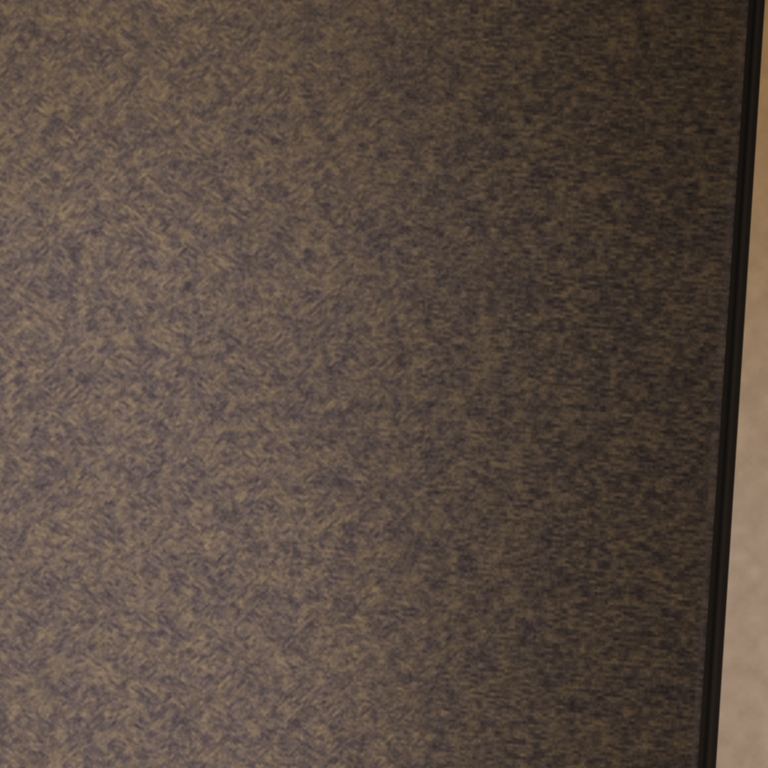
Reproduce this texture procedurally as a WebGL 1 fragment shader.

```glsl
precision highp float;
uniform vec2 u_resolution;

const vec3 FABRIC_LIT = vec3(0.43, 0.377, 0.352);
const vec3 FABRIC_SHADE = vec3(0.215, 0.178, 0.148);
const vec3 WARM_THREAD = vec3(1.05, 1.02, 0.90);
const vec3 COOL_THREAD = vec3(0.97, 0.96, 1.03);
const vec3 TRIM = vec3(0.105, 0.088, 0.072);
const vec3 WALL_LOW = vec3(0.61, 0.52, 0.44);
const vec3 WALL_HIGH = vec3(0.53, 0.41, 0.27);

float hash(vec2 p) {
  vec3 q = fract(vec3(p.xyx) * 0.1031);
  q += dot(q, q.yzx + 33.33);
  return fract((q.x + q.y) * q.z);
}

float noise(vec2 p) {
  vec2 cell = floor(p);
  vec2 f = fract(p);
  f = f * f * (3.0 - 2.0 * f);
  float low = mix(hash(cell), hash(cell + vec2(1.0, 0.0)), f.x);
  float high = mix(hash(cell + vec2(0.0, 1.0)), hash(cell + 1.0), f.x);
  return mix(low, high, f.y);
}

float fbm(vec2 p) {
  float sum = 0.0;
  float weight = 0.5;
  for (int i = 0; i < 4; i++) {
    sum += weight * noise(p);
    p = p * 2.03 + 17.3;
    weight *= 0.5;
  }
  return sum / 0.9375;
}

// Short fibres stretched along one direction.
float fibres(vec2 p, float angle, vec2 density) {
  float c = cos(angle);
  float s = sin(angle);
  vec2 along = vec2(c * p.x + s * p.y, c * p.y - s * p.x);
  return noise(along * density + 400.0);
}

// Diagonal curls on the left turn into flat strands on the right.
float weave(vec2 p) {
  float patches = noise(p * 55.0 + 9.0);
  float rising = fibres(p, 0.75, vec2(120.0, 240.0));
  float falling = fibres(p, -0.6, vec2(120.0, 240.0));
  float curls = mix(rising, falling, smoothstep(0.35, 0.65, patches));
  float strands = fibres(p, -0.06, vec2(115.0, 260.0));
  float flatness = smoothstep(0.25, 0.85, p.x + 0.3 * (patches - 0.5));
  return mix(curls, strands, 0.2 + 0.65 * flatness);
}

vec3 fabric(vec2 p) {
  // Broad lighting: dim to the right and towards the top.
  float shade = smoothstep(0.12, 1.0, p.x + 0.07 * (fbm(p * 3.0) - 0.5));
  vec3 color = mix(FABRIC_LIT, FABRIC_SHADE, shade);
  float top = smoothstep(0.6, 1.0, p.y);
  color *= mix(vec3(1.0), vec3(0.90, 0.88, 0.82), top);
  vec2 fromGlow = (p - vec2(0.42, 0.02)) / vec2(0.16, 0.3);
  color *= 1.0 + 0.09 * exp(-dot(fromGlow, fromGlow));

  // Pile relief and two-toned yarn.
  float mottling = fbm(p * 70.0 + 31.0) - 0.5;
  float fine = noise(p * 290.0 + 73.0) - 0.5;
  float relief = 0.52 * (weave(p) - 0.5) + 0.22 * fine + 0.32 * mottling;
  float warmth = clamp(0.5 + 1.6 * relief + 0.8 * mottling, 0.0, 1.0);
  color *= mix(COOL_THREAD, WARM_THREAD, warmth);
  return color * (1.0 + relief * mix(0.75, 1.1, shade));
}

vec3 wall(vec2 p) {
  vec3 color = mix(WALL_LOW, WALL_HIGH, smoothstep(0.25, 1.0, p.y));
  float plaster = fbm(p * 55.0) - 0.5;
  return color * (1.0 + 0.16 * plaster);
}

// Dark trim with a faint ridge, u running from 0 to 1 across it.
vec3 trim(float u, float y) {
  float ridge = exp(-pow((u - 0.62) / 0.13, 2.0));
  float groove = exp(-pow((u - 0.38) / 0.12, 2.0));
  vec3 color = TRIM * (1.0 + 0.3 * ridge - 0.35 * groove);
  return color * mix(1.08, 0.85, y);
}

void main() {
  vec2 p = gl_FragCoord.xy / u_resolution;
  float soft = max(0.0016, 0.75 / u_resolution.x);

  // Slanted trim separates fabric from wall.
  float trimLeft = mix(0.908, 0.975, p.y);
  float trimWidth = mix(0.024, 0.021, p.y);
  float offset = p.x - trimLeft;

  vec3 color = fabric(p);
  float hem = exp(-pow((offset + 0.006) / 0.004, 2.0));
  color = mix(color, vec3(0.27, 0.23, 0.225), 0.45 * hem * (1.0 - 0.6 * p.y));
  color = mix(color, trim(offset / trimWidth, p.y), smoothstep(-soft, soft, offset));
  color = mix(color, wall(p), smoothstep(-soft, soft, offset - trimWidth));
  gl_FragColor = vec4(color, 1.0);
}
```
